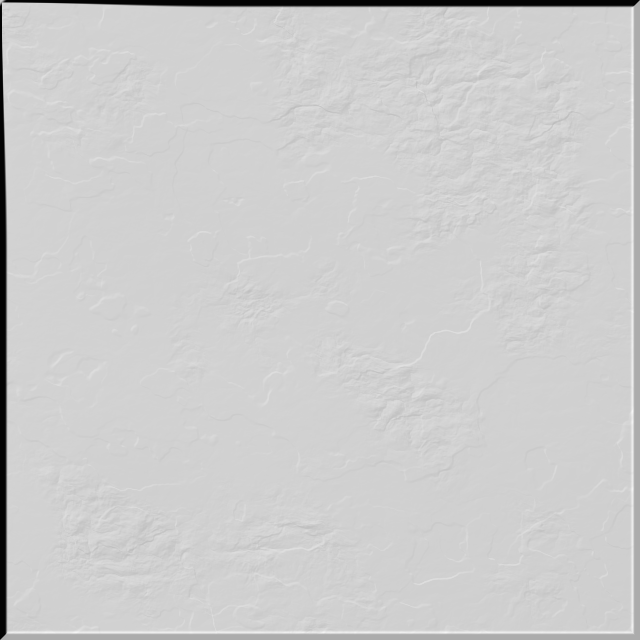
Give the GLSL for this texture map, as a WebGL 1 fragment shader.

```glsl
precision highp float;
// Pale grey plaster panel in low relief with a thin bevelled border.
// Terraced noise gives fine ledges and ridged noise gives rough patches;
// both are lit by finite differences along the light direction.
uniform vec2 u_resolution;

float hash(vec2 p) {
  vec3 q = fract(vec3(p.xyx) * 0.1031);
  q += dot(q, q.yzx + 33.33);
  return fract((q.x + q.y) * q.z);
}

float noise(vec2 p) {
  vec2 i = floor(p);
  vec2 f = fract(p);
  f = f * f * f * (f * (f * 6.0 - 15.0) + 10.0);
  return mix(mix(hash(i), hash(i + vec2(1.0, 0.0)), f.x),
             mix(hash(i + vec2(0.0, 1.0)), hash(i + 1.0), f.x), f.y);
}

float fbm(vec2 p) {
  float sum = 0.0;
  float amp = 0.52;
  for (int i = 0; i < 5; i++) {
    sum += amp * noise(p);
    p = mat2(1.6, 1.2, -1.2, 1.6) * p + 17.3;
    amp *= 0.5;
  }
  return sum;
}

// Flat plateaus joined by short, steep steps
float terrace(float t, float width) {
  return floor(t) + smoothstep(0.0, width, fract(t));
}

// x: broad ledges, y: small ledges, z: crumpled ridges
vec3 relief(vec2 p) {
  vec2 q = p + 0.03 * vec2(fbm(p * 14.0 + 3.0), fbm(p * 14.0 + 41.0));
  float ridges = 1.0 - abs(2.0 * fbm(q * vec2(22.0, 30.0) + 60.0) - 1.0);
  return vec3(terrace(fbm(q * vec2(4.5, 5.5) + 11.0) * 4.5, 0.085),
              terrace(fbm(q * vec2(8.0, 10.0) + 83.0) * 3.0, 0.075),
              ridges);
}

float plaster(vec2 p) {
  vec2 stepToLight = 0.0012 * vec2(0.6, -0.8);
  vec3 slope = relief(p - stepToLight) - relief(p + stepToLight);

  // Ledges fade in and out; crumpling gathers in patches
  float patches = smoothstep(0.48, 0.72, fbm(p * 6.0 + 7.0));
  float fade = smoothstep(0.3, 0.7, fbm(p * 9.0 + 29.0));
  float lit = slope.x * mix(0.25, 1.1, fade)
            + slope.y * mix(0.9, 0.2, fade)
            + slope.z * mix(0.5, 3.6, patches);

  // Soft limits, with shadows weaker than highlights on smooth ground
  float bright = 0.08 * (1.0 - exp(-max(lit, 0.0)));
  float dark = mix(0.04, 0.1, patches) * (1.0 - exp(min(lit, 0.0)));
  float broad = 0.006 * (p.y - p.x) + 0.008 * (noise(p * 5.0) - 0.5);
  return 0.817 + broad + bright - dark;
}

void main() {
  vec2 uv = gl_FragCoord.xy / u_resolution;
  float left = uv.x;
  float top = 1.0 - uv.y;
  float grey = plaster(uv);

  // Right and bottom bevel with a bright inner rim
  float litEdge = min(1.0 - uv.x, uv.y);
  float bevel = 1.0 - smoothstep(0.008, 0.0115, litEdge);
  float rim = (litEdge - 0.0118) / 0.0022;
  grey = mix(grey, 0.675, bevel) + 0.11 * exp(-rim * rim);

  // Left and top bevel in deep shade, narrowing toward their shared corner
  float leftWidth = mix(0.003, 0.0105, smoothstep(0.0, 0.4, top));
  float topWidth = mix(0.004, 0.0105, smoothstep(0.0, 0.35, left));
  float shadeEdge = min(left / leftWidth, top / topWidth);
  float shade = 1.0 - smoothstep(0.72, 1.2, shadeEdge);
  shade *= smoothstep(-0.001, 0.001, litEdge - min(left, top));
  shade *= smoothstep(0.003, 0.012, left + top);
  grey = mix(grey, 0.01, shade);

  gl_FragColor = vec4(vec3(clamp(grey, 0.0, 1.0)), 1.0);
}
```
